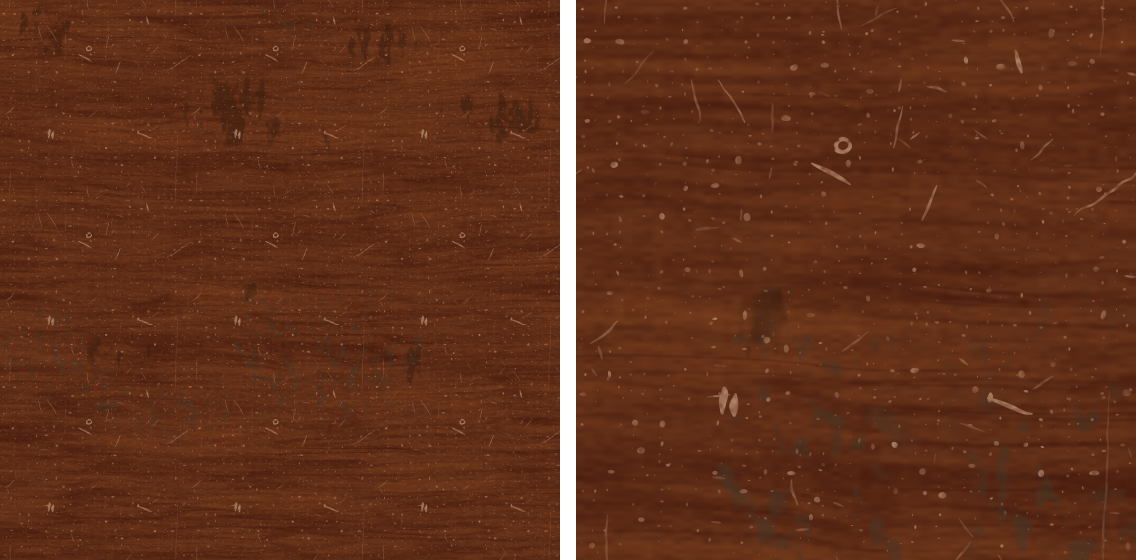
Left, the full canvas; right, a detail of the centre.
Give the GLSL for this texture, as a Shadertoy shader.

```glsl
#define REPEATS 3.0
#define SCRATCHES 44
#define SPECK_CELLS 22.0
#define SPECK_CHANCE 0.42
#define GRAIN_LINES 62.0
#define GRAIN_CONTRAST 0.66
#define WOOD_DARK vec3(0.285, 0.112, 0.058)
#define WOOD_LIGHT vec3(0.445, 0.226, 0.108)
#define SCRATCH_COLOR vec3(0.70, 0.53, 0.42)
#define STAIN_COLOR vec3(0.230, 0.115, 0.055)
#define PATINA_COLOR vec3(0.255, 0.220, 0.165)

float hash(vec2 p) {
    return fract(sin(dot(p, vec2(127.1, 311.7))) * 43758.5453);
}

vec2 hash2(vec2 p) {
    return vec2(hash(p), hash(p + 37.3));
}

float noise(vec2 p) {
    vec2 i = floor(p), f = fract(p);
    f = f * f * (3.0 - 2.0 * f);
    return mix(mix(hash(i), hash(i + vec2(1, 0)), f.x),
               mix(hash(i + vec2(0, 1)), hash(i + vec2(1, 1)), f.x), f.y);
}

float fbm(vec2 p) {
    float sum = 0.0, amp = 0.5;
    for (int i = 0; i < 4; i++) {
        sum += amp * noise(p);
        p = p * 2.03 + 17.7;
        amp *= 0.5;
    }
    return sum / 0.9375;
}

// Thin continuous contour of a stretched noise field
float grainLine(vec2 p) {
    return 1.0 - smoothstep(0.0, 0.32, abs(2.0 * noise(p) - 1.0));
}

// Horizontal grain: faint bands, streaks, thin dark lines and pores
vec3 wood(vec2 p) {
    float y = p.y + 0.035 * (fbm(p * vec2(3.0, 4.5)) - 0.5);
    float bands = fbm(vec2(p.x * 2.5, y * 13.0));
    float streaks = fbm(vec2(p.x * 5.0 + 9.0, y * 65.0));
    float lines = grainLine(vec2(p.x * 5.0 + 4.0, y * GRAIN_LINES));
    lines = max(lines, 0.8 * grainLine(vec2(p.x * 4.0 + 40.0, y * GRAIN_LINES * 1.7)));
    lines *= mix(0.3, 1.2, noise(vec2(p.x * 7.0, y * 22.0) + 80.0));
    float fibres = noise(vec2(p.x * 24.0, y * 250.0));
    float pores = noise(p * vec2(170.0, 390.0));
    float tone = 0.58 + 0.42 * (bands - 0.5) + 0.42 * (streaks - 0.5);
    tone += GRAIN_CONTRAST * (0.45 * (fibres - 0.5) + 0.48 * (pores - 0.5));
    tone -= GRAIN_CONTRAST * 0.48 * (lines - 0.25);
    tone -= 0.18 * smoothstep(0.58, 0.75, fbm(vec2(p.x * 4.0, y * 28.0) + 31.0));
    return mix(WOOD_DARK, WOOD_LIGHT, clamp(tone, 0.0, 1.15));
}

// Soft elliptical area that limits a stain
float patchMask(vec2 p, vec2 centre, vec2 radius) {
    return 1.0 - smoothstep(0.3, 1.0, length((p - centre) / radius));
}

// Broken dark smears running across the grain
float smears(vec2 p) {
    float area = patchMask(p, vec2(0.09, 0.95), vec2(0.09, 0.06));
    area = max(area, patchMask(p, vec2(0.68, 0.92), vec2(0.08, 0.05)));
    area = max(area, patchMask(p, vec2(0.43, 0.80), vec2(0.13, 0.08)));
    area = max(area, patchMask(p, vec2(0.88, 0.79), vec2(0.12, 0.06)));
    area = max(area, patchMask(p, vec2(0.585, 0.755), vec2(0.012, 0.045)));
    area = max(area, patchMask(p, vec2(0.45, 0.47), vec2(0.025, 0.035)));
    area = max(area, patchMask(p, vec2(0.74, 0.35), vec2(0.05, 0.045)));
    area = max(area, 0.8 * patchMask(p, vec2(0.22, 0.37), vec2(0.09, 0.05)));
    float streak = 0.65 * noise(p * vec2(75.0, 22.0)) + 0.35 * noise(p * vec2(170.0, 90.0));
    return smoothstep(0.62, 0.85, streak + 0.2 * area) * smoothstep(0.0, 0.4, area);
}

// Sparse grey-green flecks in two horizontal belts
float patina(vec2 p) {
    float belt = max(patchMask(p, vec2(0.45, 0.91), vec2(0.32, 0.12)),
                     patchMask(p, vec2(0.42, 0.36), vec2(0.65, 0.18)));
    float area = smoothstep(0.5, 0.7, noise(p * vec2(11.0, 8.0) + 5.0)) * belt;
    return area * smoothstep(0.57, 0.72, fbm(p * vec2(90.0, 65.0)));
}

// Tapered stroke in the wrapped unit tile
float stroke(vec2 q, vec2 centre, vec2 halfSpan, float width, float aa) {
    vec2 d = fract(q - centre + 0.5) - 0.5;
    float t = clamp(dot(d, halfSpan) / dot(halfSpan, halfSpan), -1.0, 1.0);
    float w = width * (1.0 - 0.6 * t * t);
    return 1.0 - smoothstep(w - aa, w + aa, length(d - halfSpan * t));
}

// Irregular chips, one candidate per cell, gathered in loose clusters
float specks(vec2 q, float cells, float size, float aa) {
    vec2 cell = floor(q * cells), r = hash2(cell + cells);
    vec2 offset = fract(q * cells) - mix(vec2(0.25), vec2(0.75), hash2(cell + 71.0));
    offset *= mix(vec2(0.7, 1.3), vec2(1.3, 0.7), hash(cell + 29.0));
    float radius = size * mix(0.3, 1.0, r.y * r.y);
    float chance = SPECK_CHANCE * mix(0.3, 1.7, noise(cell * 0.3));
    float chip = 1.0 - smoothstep(radius - aa, radius + aa, length(offset) / cells);
    return chip * step(r.x, chance) * mix(0.4, 1.0, hash(cell + 13.0));
}

// Pale wear, identical in every tile
float wear(vec2 q, float aa) {
    float grit = noise(q * 120.0);
    q += 0.006 * (vec2(noise(q * 40.0), noise(q * 40.0 + 60.0)) - 0.5);
    float m = max(specks(q, SPECK_CELLS, 0.0065, aa), 0.8 * specks(q, SPECK_CELLS * 2.0, 0.003, aa));
    for (int i = 0; i < SCRATCHES; i++) {
        vec2 id = vec2(float(i) + 1.0, 7.0), r = hash2(id + 50.0);
        float angle = 6.2832 * r.x;
        vec2 span = vec2(cos(angle), sin(angle)) * mix(0.008, 0.045, r.y * r.y);
        m = max(m, mix(0.2, 0.75, hash(id + 9.0)) * stroke(q, hash2(id), span, 0.0022, aa));
    }
    // Deeper gouges
    m = max(m, stroke(q, vec2(0.262, 0.285), vec2(0.002, 0.022), 0.008, aa));
    m = max(m, stroke(q, vec2(0.283, 0.277), vec2(0.001, 0.018), 0.007, aa));
    m = max(m, stroke(q, vec2(0.790, 0.890), vec2(-0.006, 0.020), 0.005, aa));
    m = max(m, stroke(q, vec2(0.455, 0.690), vec2(0.035, -0.018), 0.004, aa));
    m = max(m, stroke(q, vec2(0.775, 0.275), vec2(0.040, -0.014), 0.004, aa));
    m = max(m, 0.7 * stroke(q, vec2(0.950, 0.655), vec2(0.060, 0.040), 0.0025, aa));
    m = max(m, 0.8 * stroke(q, vec2(0.632, 0.640), vec2(0.014, 0.030), 0.003, aa));
    // Chipped ring and long hairlines
    float ring = abs(length(q - vec2(0.475, 0.740)) - 0.013);
    m = max(m, smoothstep(0.2, 0.5, grit) * (1.0 - smoothstep(0.004 - aa, 0.004 + aa, ring)));
    m = max(m, 0.30 * stroke(q, vec2(0.945, 0.100), vec2(0.008, 0.200), 0.002, aa));
    m = max(m, 0.45 * stroke(q, vec2(0.055, 0.020), vec2(0.002, 0.060), 0.002, aa));
    return m * mix(0.4, 1.1, grit);
}

void mainImage(out vec4 fragColor, in vec2 fragCoord) {
    vec2 p = fragCoord / iResolution.y;
    vec3 color = wood(p);
    color = mix(color, STAIN_COLOR, 0.55 * smears(p));
    color = mix(color, PATINA_COLOR, 0.45 * patina(p));
    float aa = 0.7 * REPEATS / iResolution.y;
    color = mix(color, SCRATCH_COLOR, 0.9 * wear(fract(p * REPEATS), aa));
    fragColor = vec4(color, 1.0);
}
```
